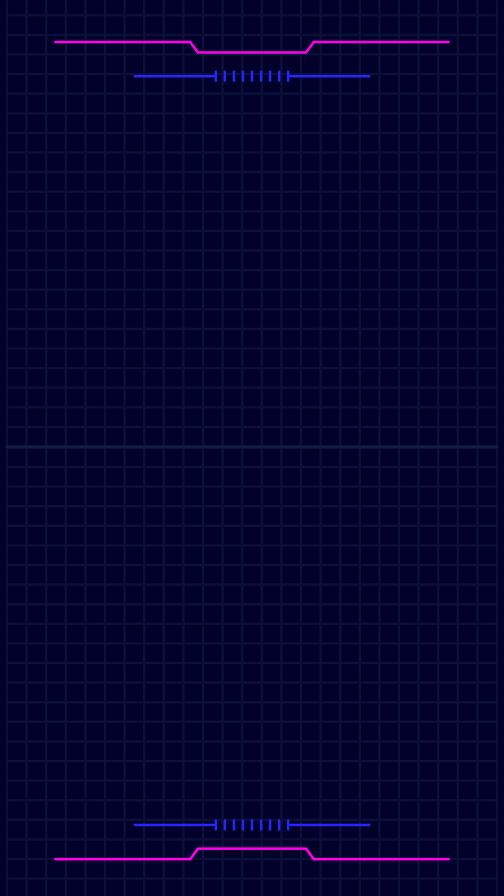
A Shadertoy shader for this background:

```glsl
const float WIDTH = 432.0;       // design units across the canvas
const float CELL = 16.8;         // grid spacing
const float GRID_EDGE = 210.0;   // half width of the grid
const float SEAM_Y = 0.9;        // where the two grid halves meet
const float FRAME_Y = -2.2;      // mirror axis of the ornaments
const float TICK_STEP = 7.75;

const vec3 NAVY = vec3(0.0, 0.0, 0.165);
const vec3 GRID = vec3(0.043, 0.064, 0.222);
const vec3 SEAM = vec3(0.06, 0.11, 0.27);
const vec3 MAGENTA = vec3(1.0, 0.0, 0.92);
const vec3 BLUE = vec3(0.15, 0.15, 1.0);

// Antialiased coverage of a line at distance d
float stroke(float d, float halfWidth, float pixel) {
    return clamp(0.5 + (halfWidth - d) / pixel, 0.0, 1.0);
}

// Distance to the nearest multiple of period
float repeatDistance(float x, float period) {
    return abs(mod(x + 0.5 * period, period) - 0.5 * period);
}

float segment(vec2 p, vec2 a, vec2 b) {
    vec2 ab = b - a;
    vec2 ap = p - a;
    return length(ap - ab * clamp(dot(ap, ab) / dot(ab, ab), 0.0, 1.0));
}

// Notched rule, given for the right half
float notchedRule(vec2 p) {
    vec2 inner = vec2(46.3, 341.2);
    vec2 outer = vec2(53.0, 350.2);
    float d = segment(p, vec2(0.0, inner.y), inner);
    d = min(d, segment(p, inner, outer));
    return min(d, segment(p, outer, vec2(168.5, outer.y)));
}

// Side bar with a row of upright ticks, given for the right half
float tickedRule(vec2 p) {
    p.y -= 320.9;
    float bar = segment(p, vec2(31.0, 0.0), vec2(100.5, 0.0));
    float index = clamp(round(p.x / TICK_STEP), 0.0, 4.0);
    vec2 tick = vec2(p.x - index * TICK_STEP, p.y);
    return min(bar, segment(tick, vec2(0.0, -3.8), vec2(0.0, 3.8)));
}

void mainImage(out vec4 fragColor, in vec2 fragCoord) {
    float pixel = WIDTH / iResolution.x;
    vec2 p = (fragCoord - 0.5 * iResolution.xy) * pixel;

    // Grid, folded at the seam
    float inside = stroke(abs(p.x), GRID_EDGE + 1.0, pixel);
    float seamDistance = abs(p.y - SEAM_Y);
    float columns = stroke(repeatDistance(p.x - 0.5 * CELL, CELL), 1.0, pixel);
    float rows = stroke(repeatDistance(seamDistance - 0.4, CELL), 1.0, pixel);
    vec3 color = mix(NAVY, GRID, max(columns, rows) * inside);
    color = mix(color, SEAM, stroke(seamDistance, 1.3, pixel) * inside);

    // Ornaments, mirrored left to right and top to bottom
    vec2 q = abs(p - vec2(0.0, FRAME_Y));
    color = mix(color, BLUE, stroke(tickedRule(q), 1.05, pixel));
    color = mix(color, MAGENTA, stroke(notchedRule(q), 1.1, pixel));

    fragColor = vec4(color, 1.0);
}
```
